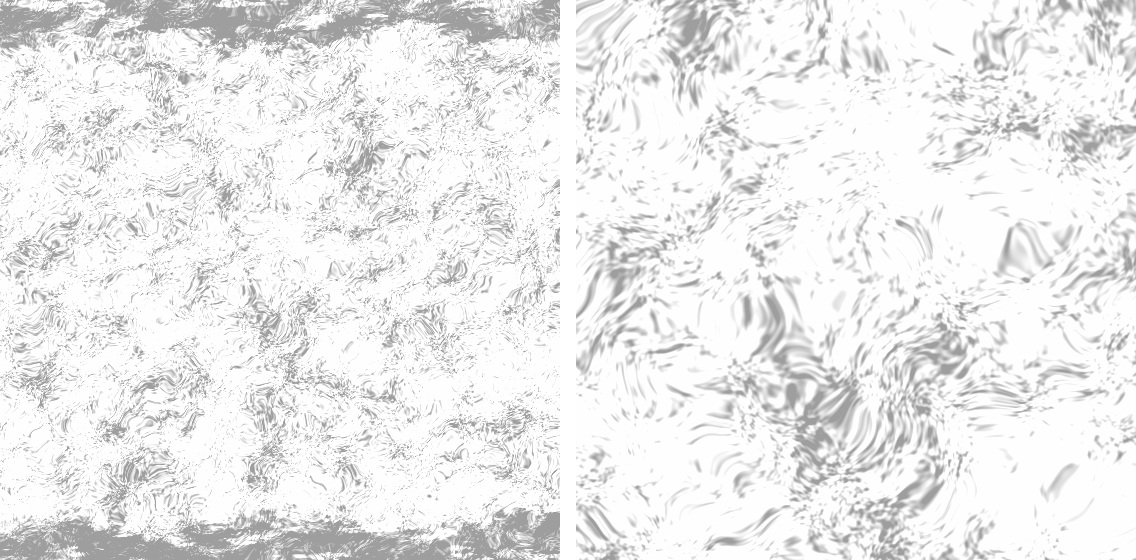
Left: the whole. Right: its middle third, enlarged.
Reproduce this texture procedurally as a Shadertoy shader.

```glsl
// Weathered white rock face with grey speckled creases and dark ragged ledges at top and bottom.

const vec3 CHALK_WHITE = vec3(0.996);
const vec3 STONE_GREY = vec3(0.62);
const float TAU = 6.2831853;

// Unit gradient vector for a lattice cell
vec2 cellGradient(vec2 cell) {
    vec3 h = fract(cell.xyx * vec3(0.1031, 0.1030, 0.0973));
    h += dot(h, h.yzx + 33.33);
    float angle = TAU * fract((h.x + h.y) * h.z);
    return vec2(cos(angle), sin(angle));
}

// Gradient noise scaled to a spread of about one
float gradientNoise(vec2 p) {
    vec2 cell = floor(p);
    vec2 f = p - cell;
    vec2 u = f * f * f * (f * (f * 6.0 - 15.0) + 10.0);
    float a = dot(cellGradient(cell), f);
    float b = dot(cellGradient(cell + vec2(1, 0)), f - vec2(1, 0));
    float c = dot(cellGradient(cell + vec2(0, 1)), f - vec2(0, 1));
    float d = dot(cellGradient(cell + vec2(1, 1)), f - vec2(1, 1));
    return 4.5 * mix(mix(a, b, u.x), mix(c, d, u.x), u.y);
}

// Layered noise, normalised so the spread stays about one
float fractalNoise(vec2 p, int octaves, float gain) {
    float sum = 0.0, power = 0.0, amplitude = 1.0;
    for (int i = 0; i < octaves; i++) {
        sum += amplitude * gradientNoise(p);
        power += amplitude * amplitude;
        amplitude *= gain;
        p = mat2(1.6, 1.2, -1.2, 1.6) * p + 17.3;
    }
    return sum * inversesqrt(power);
}

vec2 rotate(vec2 p, float angle) {
    float c = cos(angle), s = sin(angle);
    return vec2(c * p.x + s * p.y, c * p.y - s * p.x);
}

// Elongated creases running along the given angle
float creases(vec2 p, float angle, vec2 frequency) {
    vec2 q = rotate(p, angle) * frequency;
    float broad = gradientNoise(q);
    float fine = gradientNoise(q * 2.1 + 41.7);
    float hair = gradientNoise(q * 4.3 + 83.1);
    return (broad + 0.8 * fine + 0.6 * hair) * 0.71;
}

// Fine speckle, slightly stretched along the slope
float speckle(vec2 p, float angle) {
    vec2 q = rotate(p, angle);
    return 0.75 * gradientNoise(q * vec2(130.0, 190.0) + 5.3)
         + 0.66 * gradientNoise(q * vec2(270.0, 330.0) + 61.9);
}

// Dark ledge mask; ledge.x runs along the border, ledge.y is depth from it
float ledgeMask(vec2 ledge) {
    float wander = gradientNoise(vec2(ledge.x * 5.0, 3.7));
    float ragged = fractalNoise(ledge * vec2(22.0, 35.0) + 9.1, 4, 0.65);
    float depth = 0.069 + 0.012 * wander + 0.008 * ragged;
    float body = 1.0 - smoothstep(depth - 0.010, depth + 0.010, ledge.y);
    float gaps = fractalNoise(ledge * vec2(7.0, 28.0) + 31.3, 4, 0.6);
    return body * (1.0 - 0.85 * smoothstep(0.7, 1.5, gaps));
}

// Thin overhang shadow beneath the middle of a ledge
float overhangShadow(vec2 ledge) {
    float centre = 0.047 + 0.007 * gradientNoise(vec2(ledge.x * 9.0, 8.2));
    float thickness = 0.004 + 0.0015 * gradientNoise(ledge * 40.0);
    float line = 1.0 - smoothstep(thickness, thickness + 0.004, abs(ledge.y - centre));
    float span = smoothstep(0.30, 0.38, ledge.x) * (1.0 - smoothstep(0.62, 0.70, ledge.x));
    return line * span;
}

void mainImage(out vec4 fragColor, in vec2 fragCoord) {
    vec2 uv = fragCoord / iResolution.xy;

    // Bend the surface so that creases break up
    vec2 bend = vec2(fractalNoise(uv * 9.0 + 2.4, 3, 0.6),
                     fractalNoise(uv * 9.0 + 57.8, 3, 0.6));
    vec2 p = uv + 0.009 * bend;

    // Pale and stained areas, with a few chalky vertical runs
    float stains = fractalNoise(p * vec2(7.5, 9.0) + 12.6, 5, 0.72);
    float runs = gradientNoise(p * vec2(11.0, 3.0) + 71.2);

    // Mostly diagonal relief, turning flatter in places
    float flatness = smoothstep(-0.2, 1.2, gradientNoise(uv * 4.0 + 23.5));
    float diagonal = creases(p, 0.85, vec2(15.0, 38.0));
    float level = creases(p, 0.15, vec2(13.0, 42.0));
    float relief = mix(diagonal, level, flatness);
    float grain = speckle(p, 0.6);

    // The lower ledge is the upper one turned by half a circle
    vec2 ledge = uv.y > 0.5 ? vec2(uv.x, 1.0 - uv.y) : vec2(1.0 - uv.x, uv.y);
    float band = ledgeMask(ledge);
    float shadow = overhangShadow(ledge);

    float stain = 0.50 * stains + 0.16 * runs + 0.48 * relief;
    stain += mix(0.68, 0.45, band) * grain;
    stain += 1.85 * band + 1.3 * shadow;

    float ink = clamp((stain - 0.2) / 1.75, 0.0, 1.0);
    fragColor = vec4(mix(CHALK_WHITE, STONE_GREY, ink), 1.0);
}
```
